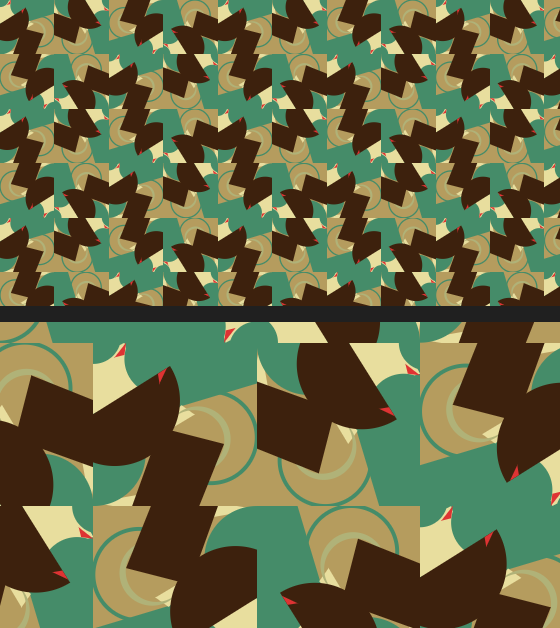
Top: the whole. Bottom: its middle third, enlarged.
A Shadertoy shader for this pattern:

```glsl
const float ROWS = 5.62;            // cells over the canvas height
const vec3 GREEN = vec3(0.27, 0.55, 0.41);
const vec3 BROWN = vec3(0.24, 0.13, 0.05);
const vec3 TAN = vec3(0.71, 0.61, 0.37);
const vec3 CREAM = vec3(0.91, 0.87, 0.62);
const vec3 PALE = vec3(0.69, 0.70, 0.47);
const vec3 RED = vec3(0.87, 0.20, 0.20);
const vec2 RING_CENTER = vec2(0.72, 0.58);
const float RING_RADIUS = 0.28;
const float RING_WIDTH = 0.024;
const vec2 FAN_CENTER = vec2(0.13, 0.355);
const float FAN_RADIUS = 0.40;
const vec2 FAN_AXIS = vec2(0.847, -0.531);

float disc(vec2 p, vec2 center, float radius) {
    return length(p - center) - radius;
}

// Signed distance to the line a-b, negative on its right as seen with y down.
float halfPlane(vec2 p, vec2 a, vec2 b) {
    vec2 d = normalize(b - a);
    return dot(p - a, vec2(d.y, -d.x));
}

// Convex quadrilateral with clockwise corners, y down.
float quad(vec2 p, vec2 a, vec2 b, vec2 c, vec2 d) {
    return max(max(halfPlane(p, a, b), halfPlane(p, b, c)),
               max(halfPlane(p, c, d), halfPlane(p, d, a)));
}

float triangle(vec2 p, vec2 a, vec2 b, vec2 c) {
    return max(max(halfPlane(p, a, b), halfPlane(p, b, c)), halfPlane(p, c, a));
}

void paint(inout vec3 color, vec3 ink, float dist, float pixel) {
    color = mix(color, ink, clamp(0.5 - dist / pixel, 0.0, 1.0));
}

// One motif in the unit cell, origin at the upper left.
vec3 motif(vec2 p, float pixel) {
    vec3 color = GREEN;

    // Tan ground and its cream slivers
    paint(color, TAN, halfPlane(p, vec2(0.0, 0.55), vec2(1.0, 0.25)), pixel);
    paint(color, CREAM, triangle(p, vec2(0.48, 0.34), vec2(0.62, 0.44), vec2(0.42, 0.56)), pixel);
    paint(color, CREAM, triangle(p, vec2(0.0, 0.98), vec2(0.28, 0.93), vec2(0.24, 1.02)), pixel);
    paint(color, GREEN, disc(p, vec2(0.0, 0.68), 0.32), pixel);

    // Ring and inner crescent
    float ring = abs(disc(p, RING_CENTER, RING_RADIUS)) - 0.5 * RING_WIDTH;
    paint(color, GREEN, ring, pixel);
    float crescent = max(disc(p, vec2(0.64, 0.59), 0.20), -disc(p, vec2(0.615, 0.60), 0.187));
    paint(color, PALE, crescent, pixel);

    // Concave cream star with a red tip
    float star = quad(p, vec2(0.19, 0.0), vec2(0.28, 0.30), vec2(-0.05, 0.46), vec2(-0.02, 0.11));
    star = max(star, -disc(p, vec2(0.0, -0.04), 0.17));
    star = max(star, -disc(p, vec2(0.41, 0.10), 0.22));
    paint(color, CREAM, star, pixel);
    paint(color, RED, triangle(p, vec2(0.20, 0.0), vec2(0.19, 0.075), vec2(0.13, 0.09)), pixel);

    // Brown block and half disc
    paint(color, BROWN, quad(p, vec2(0.41, 0.52), vec2(0.80, 0.62), vec2(0.64, 1.02), vec2(0.23, 1.02)), pixel);
    vec2 q = p - FAN_CENTER;
    float flatSide = dot(q, vec2(FAN_AXIS.y, -FAN_AXIS.x));
    paint(color, BROWN, max(length(q) - FAN_RADIUS, flatSide), pixel);
    paint(color, RED, triangle(p, vec2(0.45, 0.155), vec2(0.405, 0.25), vec2(0.395, 0.19)), pixel);
    return color;
}

void mainImage(out vec4 fragColor, in vec2 fragCoord) {
    float pixel = ROWS / iResolution.y;
    vec2 grid = vec2(fragCoord.x, iResolution.y - fragCoord.y) * pixel;
    vec2 cell = floor(grid);
    vec2 p = fract(grid);

    // Quarter turn per column, half turn per row
    int turns = int(mod(cell.x + 2.0 * cell.y, 4.0));
    for (int i = 0; i < turns; i++) p = vec2(p.y, 1.0 - p.x);

    fragColor = vec4(motif(p, pixel), 1.0);
}
```
